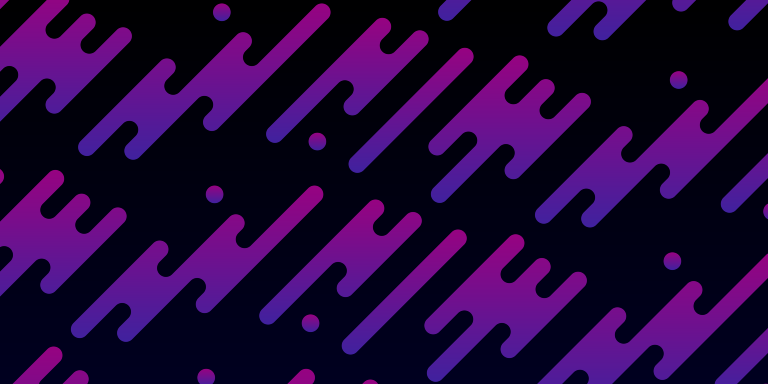
Write a Shadertoy shader that draws this background.

```glsl
#define LANE 0.046          // lane width, in canvas heights
#define BAND_LANES 7.0      // lanes per diagonal band
#define CELL_LENGTH 12.8    // cell length along a band, in lanes
#define BAND_SHIFT 5.3      // stagger between bands, in lanes
#define JITTER 0.6
#define SKY_TOP vec3(0.0, 0.0, 0.002)
#define SKY_BOTTOM vec3(0.0, 0.0, 0.125)
#define SHAPE_TOP vec3(0.59, 0.01, 0.505)
#define SHAPE_BOTTOM vec3(0.25, 0.13, 0.62)

// Signed distance plus the vertical extent used by the gradient
struct Shape { float dist; float low; float high; };

Shape emptyShape() { return Shape(1e3, 1e3, -1e3); }

float hash(vec2 p) {
    p = fract(p * vec2(0.1031, 0.1137) + 0.37);
    p += dot(p, p.yx + 33.33);
    return fract((p.x + p.y) * p.x);
}

// Points are (across, along) the diagonal; screen height grows as along - across
void addBar(inout Shape s, vec2 p, float lane, float start, float end) {
    vec2 nearest = vec2(lane, clamp(p.y, start, end));
    s.dist = min(s.dist, length(p - nearest) - 0.5);
    s.low = min(s.low, start - lane - 0.707);
    s.high = max(s.high, end - lane + 0.707);
}

// Fills the lane between two bars, with a round notch at each end
void addWeb(inout Shape s, vec2 p, float lane, float start, float end) {
    p.x -= lane;
    float slab = max(abs(p.x) - 1.0, max(start - p.y, p.y - end));
    float notch = min(length(p - vec2(0.0, start)), length(p - vec2(0.0, end)));
    s.dist = min(s.dist, max(slab, 0.5 - notch));
}

Shape bar(vec2 p, float lane, float start, float end) {
    Shape s = emptyShape();
    addBar(s, p, lane, start, end);
    return s;
}

Shape staircase(vec2 p) {
    Shape s = emptyShape();
    addBar(s, p, 0.0, -7.4, -1.0);
    addWeb(s, p, 1.0, -5.0, -1.5);
    addBar(s, p, 2.0, -5.7, 3.1);
    addWeb(s, p, 3.0, -1.0, 2.8);
    addBar(s, p, 4.0, -1.4, 7.4);
    return s;
}

Shape cluster(vec2 p) {
    Shape s = emptyShape();
    addBar(s, p, 0.0, -3.6, 3.0);
    addWeb(s, p, 1.0, -2.1, 1.5);
    addBar(s, p, 2.0, -5.4, 3.1);
    addWeb(s, p, 3.0, -1.1, 2.3);
    addBar(s, p, 4.0, -1.5, 4.0);
    return s;
}

Shape pair(vec2 p) {
    Shape s = emptyShape();
    addBar(s, p, 0.0, -4.8, 3.8);
    addWeb(s, p, 1.0, -0.2, 3.3);
    addBar(s, p, 2.0, -0.6, 4.8);
    return s;
}

void paint(inout vec3 color, Shape s, vec2 p, float pixel) {
    float t = clamp((p.y - p.x - s.low) / (s.high - s.low), 0.0, 1.0);
    float cover = 1.0 - smoothstep(-0.6 * pixel, 0.6 * pixel, s.dist);
    color = mix(color, mix(SHAPE_BOTTOM, SHAPE_TOP, t), cover);
}

void mainImage(out vec4 fragColor, in vec2 fragCoord) {
    float pixel = 1.0 / (iResolution.y * LANE);
    vec2 q = fragCoord * pixel;
    vec2 diagonal = vec2(q.x - q.y, q.x + q.y) * 0.70711;
    vec3 color = mix(SKY_BOTTOM, SKY_TOP, fragCoord.y / iResolution.y);

    // Split into diagonal bands, each a staggered chain of cells
    float band = floor(diagonal.x / BAND_LANES);
    vec2 local = diagonal - vec2(band * BAND_LANES + 1.0, band * BAND_SHIFT);
    float nearestCell = round(local.y / CELL_LENGTH);

    for (float k = -1.0; k <= 1.0; k++) {
        float cell = nearestCell + k;
        float shift = JITTER * (hash(vec2(band, cell)) - 0.5);
        vec2 p = local - vec2(0.0, cell * CELL_LENGTH + shift);
        float kind = mod(cell + band, 3.0);

        if (kind < 0.5) {
            paint(color, cluster(p), p, pixel);
        } else if (kind < 1.5) {
            paint(color, staircase(p), p, pixel);
            paint(color, bar(p, 0.0, 3.4, 3.4), p, pixel);    // dot
        } else {
            paint(color, pair(p), p, pixel);
            paint(color, bar(p, 4.5, -2.7, 5.9), p, pixel);   // lone stripe
            paint(color, bar(p, 2.0, -3.4, -3.4), p, pixel);  // dot
        }
    }
    fragColor = vec4(color, 1.0);
}
```
